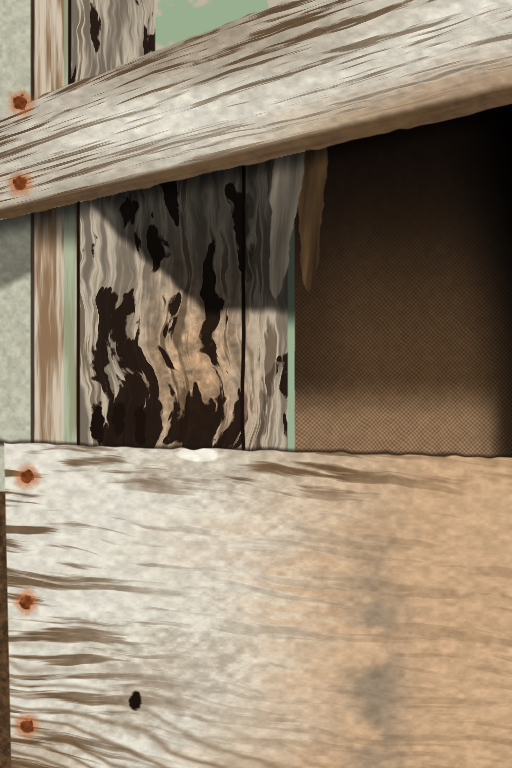
This texture is drawn by a WebGL 2 fragment shader. Its source:

```glsl
#version 300 es
precision highp float;
uniform vec2 u_resolution;
out vec4 fragColor;
#define CREAM vec3(.87, .85, .79)
#define STONE vec3(.75, .7, .62)
#define TAN vec3(.74, .59, .44)
#define GREY vec3(.57, .52, .45)
#define BROWN vec3(.31, .23, .15)
#define DARK vec3(.11, .07, .05)
#define GREEN vec3(.6, .68, .56)
#define RUST vec3(.48, .25, .13)
#define WEAVE 118.
#define SHADE .34

float hash(vec2 p) {
  vec3 q = fract(p.xyx * .1031);
  q += dot(q, q.yzx + 33.33);
  return fract((q.x + q.y) * q.z);
}
float noise(vec2 p) {
  vec2 i = floor(p), f = fract(p), e = vec2(1, 0);
  f *= f * (3. - 2. * f);
  return mix(mix(hash(i), hash(i + e), f.x), mix(hash(i + e.yx), hash(i + 1.), f.x), f.y);
}
float fbm(vec2 p) {
  float sum = 0., amp = .53;
  for (int i = 0; i < 4; i++, amp *= .5, p = p * 2.03 + 17.3) sum += amp * noise(p);
  return sum;
}
// Smooth step whose ends may come in either order
float ramp(float a, float b, float x) {
  x = clamp((x - a) / (b - a), 0., 1.);
  return x * x * (3. - 2. * x);
}
// Antialiased coverage, positive inside
float cover(float d) { return ramp(-1., 1., d * u_resolution.y / 1.5); }
float band(float x, float a, float b) { return cover(min(x - a, b - x)); }
float blob(vec2 p, vec2 c, vec2 r) { p = (p - c) / r; return exp(-dot(p, p)); }
void lay(inout vec3 col, vec3 top, float a) { col = mix(col, top, a); }

// Hanging splinter, narrowing to its tip
float shard(vec2 p, vec2 tip, float lean) {
  p -= tip;
  float w = .03 * sqrt(clamp(p.y * 4., 0., 1.)) + .012 * (fbm(p * 30.) - .5);
  return cover(min(p.y, w - abs(p.x - lean * p.y)));
}
vec3 rottenWood(vec2 p) {
  float warp = fbm(p * vec2(9, 7)), crumb = fbm(p * 75.);
  float fibre = fbm(vec2(p.x * 75. + warp * 5., p.y * 6.));
  float decay = fbm(vec2(p.x * 30. + warp * 3., p.y * 9.));
  float crumbly = blob(p, vec2(.38, .77), vec2(.11, .2));
  vec3 col = mix(GREY * .8, STONE * 1.06, ramp(.3, .65, fibre));
  lay(col, TAN * (.45 + crumb), crumbly * .85);
  lay(col, BROWN * .8, ramp(.57, .72, fibre) * .6);
  float rot = ramp(.56, .61, decay + .1 * crumbly + .12 * (crumb - .5));
  lay(col, DARK, rot * (.92 - .55 * band(p.x, .475, .54)));
  lay(col, DARK, ramp(.005, .002, abs(p.x - .472 - .006 * warp)));
  for (int i = 0; i < 3; i++) { // gnawed hollows
    vec2 d = p - vec2(.19 + .042 * float(i), .665 + .03 * hash(vec2(i, 5)));
    lay(col, DARK, ramp(1.1, .8, length(d / vec2(.013, .04)) + crumb - .5));
  }
  // Cast shadow, diagonal then level
  float edge = max(1.25 - .91 * p.x, .885) + .07 * (warp - .5);
  float shadow = ramp(-.012, .012, p.y - edge) * step(p.y, 1.25);
  return col * mix(1., SHADE + .14 * ramp(.3, .15, p.x), shadow);
}
vec3 wovenPanel(vec2 p) {
  vec2 w = sin(6.283 * (p * WEAVE + .5 * noise(p * 40.)));
  float lit = ramp(1.25, .8, p.y), sun = ramp(.77, .67, p.y);
  vec3 col = mix(DARK * .75, BROWN, lit * (.65 + .35 * ramp(.58, .72, p.x)));
  lay(col, TAN * .82, sun * .8 * ramp(.99, .95, p.x));
  col *= .71 + .18 * lit * (1. + w.x * w.y) + .18 * fbm(p * 90.);
  return col * ramp(1.1, .9, p.x + .12 * (p.y - .7));
}
vec3 beamWood(vec2 p, float v) {
  float warp = fbm(vec2(p.x * 3., v * 4.)), speck = fbm(p * vec2(55, 90));
  float fine = fbm(vec2(p.x * 7., v * 48. + warp * 5.));
  float pale = blob(p, vec2(.36, 1.25), vec2(.3, .1)) + .75 * ramp(.4, .9, p.x);
  vec3 col = mix(GREY * 1.1, CREAM, clamp(pale * .8 + warp - .3, 0., 1.));
  float wear = ramp(.5, .72, fine + .12 * v + .22 * speck - .17);
  lay(col, BROWN, wear * (.85 - .4 * pale * ramp(.8, .6, v)));
  lay(col, TAN * .8, ramp(.36, .12, v + .25 * (fine - .5)) * ramp(.3, .8, p.x) * .75);
  lay(col, BROWN * (.75 + .5 * fine), ramp(.13, .08, v) * .9);
  return col * (.86 + .3 * speck);
}
vec3 plankWood(vec2 p, float t) {
  float warp = fbm(p * vec2(3, 5)), speck = fbm(p * vec2(60, 100));
  float fine = fbm(vec2(p.x * 6., (p.y + .12 * p.x + .07 * warp) * 75.));
  vec3 col = mix(STONE, CREAM, ramp(.3, .6, warp + .2 * (speck - .5)));
  lay(col, TAN * 1.05, ramp(.3, .85, p.x + .5 * (warp - .5)) * .85);
  float chalk = blob(p, vec2(.4, .36), vec2(.23, .21));
  lay(col, CREAM, chalk * ramp(.2, .5, fine + .3 * (speck - .9)) * .75);
  // Weathered grain on the left and along the upper edge
  float aged = .75 * ramp(.42, 0., p.x) + blob(vec2(p.x, t), vec2(.53, .035), vec2(.22, .045));
  lay(col, BROWN * 1.2, ramp(.5, .7, fine) * min(aged + .2, .85));
  float rings = .5 + .5 * sin(190. * (p.y + .28 * p.x + .12 * warp));
  lay(col, BROWN * 1.3, pow(rings, 4.) * ramp(.34, .12, p.y + .4 * p.x) * .6);
  // Grey stain, hole and bright chip
  float stain = blob(p, vec2(.735, .19), vec2(.055, .24));
  lay(col, GREY * .85, stain * ramp(.3, .6, fbm(p * 13.)) * .75);
  lay(col, DARK, ramp(.3, .6, blob(p, vec2(.265, .13), vec2(.014, .02)) * (.5 + speck)));
  lay(col, CREAM * 1.1, ramp(.35, .55, blob(vec2(p.x, t), vec2(.385, .012), vec2(.045, .015))));
  return col * (.88 + .25 * speck);
}
void main() {
  vec2 p = gl_FragCoord.xy / u_resolution * vec2(1, 1.5);
  float grit = fbm(p * 110.), below = step(p.y, 1.2), left = mix(.135, .152, below);
  // Plaster wall and narrow trim
  vec3 col = mix(STONE, CREAM, .4) * vec3(.94, .98, .96) * (.85 + .25 * grit);
  col *= 1. - .38 * ramp(.925, .945, p.y - .5 * p.x) * below;
  vec3 trim = mix(STONE * 1.08, TAN * .75, ramp(.35, .7, fbm(p * vec2(95, 7))));
  lay(trim, GREEN, band(p.x, .125, .148) * .65);
  lay(col, trim * (1. - .5 * ramp(1., 1.06, p.y) * below), cover(p.x - .062));
  // Decayed board, green paint and woven panel
  lay(col, rottenWood(p), cover(p.x - left));
  lay(col, DARK, band(p.x, left - .002, left + .004) + band(p.x, .06, .067) * .75);
  lay(col, mix(GREEN, STONE, ramp(.5, .65, fbm(p * 20.))), cover(p.x - .303) * (1. - below));
  lay(col, GREEN * mix(1., SHADE, ramp(.85, .9, p.y)), band(p.x, .562, .576) * below);
  lay(col, wovenPanel(p), cover(p.x - .576) * step(p.y, 1.32));
  float fibre = fbm(vec2(p.x * 70. - p.y * 6., p.y * 6.));
  lay(col, BROWN * (.35 + fibre), shard(p, vec2(.603, .925), .02));
  lay(col, GREY * (.32 + .65 * fibre), shard(p, vec2(.537, .912), .1));
  // Slanting beam
  float low = 1.07 + .225 * p.x, high = 1.281 + .39 * p.x, rough = .006 * (noise(p * 45.) - .5);
  col *= mix(.45, 1., ramp(0., .045, low - p.y + step(low, p.y)));
  lay(col, beamWood(p, (p.y - low) / (high - low)), cover(min(p.y - low, high - p.y) + rough));
  // Broad plank, dark gap at its side
  float t = .635 - .03 * p.x + rough - p.y;
  lay(col, BROWN * (.5 + grit), cover(.54 - p.y) * cover(.03 - p.x));
  lay(col, DARK, ramp(.01, 0., abs(t)) * .75);
  lay(col, plankWood(p, t), cover(min(t, p.x - .008 - .022 * t)));
  for (int i = 0; i < 5; i++) { // rusty nail heads
    float k = float(i);
    vec2 c = i < 2 ? vec2(.04, 1.3 - .159 * k) : vec2(.052, 1.054 - .243 * k);
    float d = length(p - c) + .012 * (grit - .5);
    lay(col, RUST * 1.5, .6 * ramp(.032, .012, d));
    lay(col, RUST * (.55 + .8 * grit), cover(.013 - d));
  }
  fragColor = vec4(col, 1);
}
```
